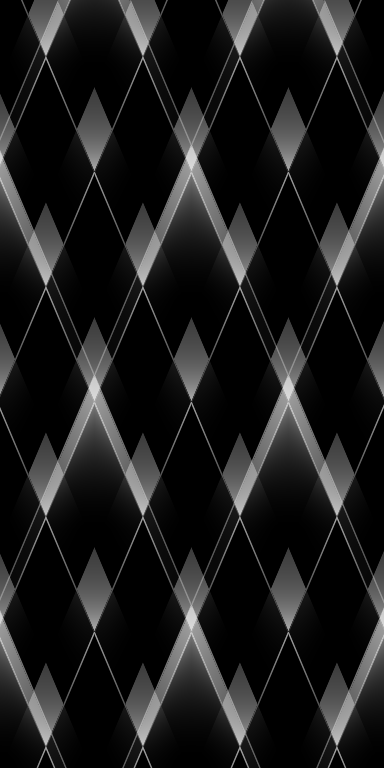
A WebGL 1 fragment shader for this pattern:

```glsl
precision highp float;
uniform vec2 u_resolution;

#define CELL vec2(0.2526, 0.599)    // small diamond cell, in canvas widths
#define ANCHOR vec2(0.4985, 0.449)  // one lattice node, measured from top left
#define GEM 0.37                    // size of the glowing diamond in its cell
#define LEG 0.117                   // width of the broad bright legs
#define LEG_END 1.117               // where the legs stop
#define HAZE_DEPTH 0.56             // how far the haze sinks below an apex
#define LINE 0.007                  // half width of the thin lines

// Soft-edged window between lo and hi
float band(float v, float lo, float hi, float px) {
  return smoothstep(lo - 0.5 * px, lo + 0.5 * px, v)
       * (1.0 - smoothstep(hi - 0.5 * px, hi + 0.5 * px, v));
}

// Thin line along the multiples of period
float wire(float v, float period, float px) {
  float d = min(v, period - v);
  return 1.0 - smoothstep(LINE - 0.5 * px, LINE + 0.7 * px, d);
}

float screen(float a, float b) {
  return 1.0 - (1.0 - clamp(a, 0.0, 1.0)) * (1.0 - clamp(b, 0.0, 1.0));
}

// Glowing diamonds, their faint wings and the fine lattice
float smallLattice(vec2 diag, float px) {
  vec2 f = fract(diag);
  float inA = band(f.x, 1.0 - GEM, 1.0 - 0.5 * px, px);
  float inB = band(f.y, 1.0 - GEM, 1.0 - 0.5 * px, px);
  float drop = clamp(((f.x + f.y) * 0.5 - 1.0 + GEM) / GEM, 0.0, 1.0);
  float gem = inA * inB * (0.23 + 0.17 * drop + 0.3 * drop * drop * drop);

  vec2 fade = max(1.0 - f.yx / 0.45, 0.0);
  vec2 slope = mix(vec2(1.0), vec2(0.4), clamp((f - 1.0 + GEM) / GEM, 0.0, 1.0));
  vec2 wings = 0.1 * vec2(inA, inB) * fade * fade * slope;

  float lines = max(wire(f.x, 1.0, px) * mix(0.62, 0.16, f.y),
                    wire(f.y, 1.0, px) * mix(0.62, 0.16, f.x));
  return max(screen(gem, wings.x + wings.y), lines);
}

// One broad leg: bright to its end, then a dim strip
float leg(float across, float along, float px) {
  float strip = band(across, 0.5 * px, LEG, px);
  float lit = 1.0 - smoothstep(LEG_END - 0.5 * px, LEG_END + 0.5 * px, along);
  float bright = mix(0.62, 0.3, clamp(along / LEG_END, 0.0, 1.0));
  float dim = 0.08 * (1.0 - 0.35 * along);
  return strip * mix(dim, bright, lit);
}

// Double-size lattice with legs and haze below each apex
float largeLattice(vec2 diag, float px) {
  vec2 f = mod(diag + LEG, 2.0);
  float legs = max(leg(f.x, f.y, px), leg(f.y, f.x, px));

  vec2 inner = f - LEG;
  float side = min(inner.x, inner.y);
  float fade = clamp(1.0 - (inner.x + inner.y) * 0.5 / HAZE_DEPTH, 0.0, 1.0);
  float haze = 0.38 * fade * fade + 0.13 * fade * exp(-max(side, 0.0) / 0.1);
  haze *= smoothstep(-0.5 * px, 0.5 * px, side);

  float lines = max(wire(f.x, 2.0, px) * mix(0.5, 0.3, f.y * 0.5),
                    wire(f.y, 2.0, px) * mix(0.5, 0.3, f.x * 0.5));
  return max(max(legs, haze), lines);
}

void main() {
  // Position from the top left, in canvas widths
  vec2 pos = vec2(gl_FragCoord.x, u_resolution.y - gl_FragCoord.y) / u_resolution.x;
  vec2 cell = (pos - ANCHOR) / CELL;

  // Coordinates along the two diagonals
  vec2 diag = vec2(cell.y - cell.x, cell.y + cell.x);
  float px = length(1.0 / CELL) / u_resolution.x;

  float light = screen(smallLattice(diag, px), largeLattice(diag, px));
  gl_FragColor = vec4(vec3(light), 1.0);
}
```
